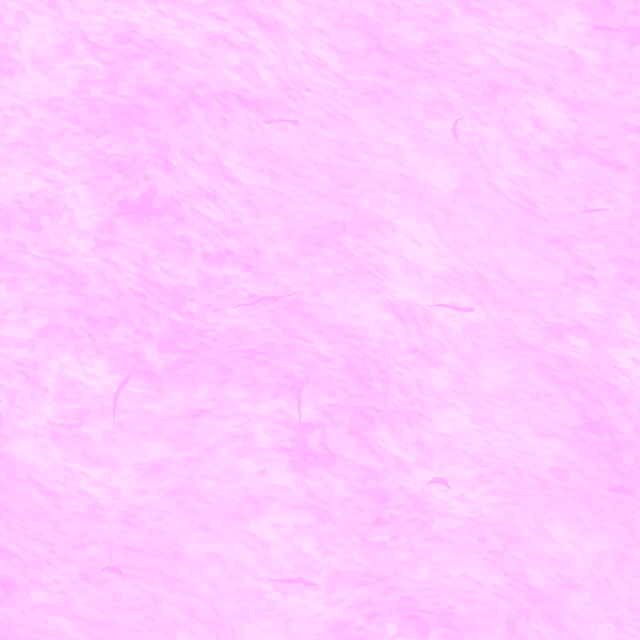
Give the GLSL for this texture, as a WebGL 2 fragment shader.

```glsl
#version 300 es
precision highp float;
// Pale pink rough stone: crisp slanted grain over faint upright stains,
// with thin one-sided broken creases and a few dark arched gashes.
// Grain is soft cellular noise, bent by layered sines and stretched.

uniform vec2 u_resolution;
out vec4 fragColor;

const float BASE_GREEN = 0.789;    // red and blue stay full
const float GASH_GREEN = 0.685;
const vec2  GREEN_RANGE = vec2(0.69, 0.865);
const float STAIN_DEPTH = 0.019;
const float GRAIN_DEPTH = 0.0145;
const float GRAIN_GAIN = 1.25;     // finer layers are stronger
const float GRAIN_FREQ = 7.0;
const int   GRAIN_OCTAVES = 5;
const float GRAIN_SLANT = 0.32;    // downhill slope to the right
const float GRAIN_STRETCH = 0.5;
const float CREASE_DEPTH = 0.046;
const float CELL_SHARPNESS = 9.0;
const int   GASH_COUNT = 13;

vec3 hash3(vec2 p) {
  vec3 h = fract(p.xyx * vec3(0.1031, 0.1030, 0.0973));
  h += dot(h, h.yzx + 33.33);
  return fract((h.xxy + h.yzz) * h.zyx);
}

mat2 rotation(float a) {
  float c = cos(a), s = sin(a);
  return mat2(c, s, -s, c);
}

// Random cell values blended by distance to the cell points, -1 to 1
float softCells(vec2 p) {
  vec2 cell = floor(p), f = p - cell;
  float total = 0.0, weights = 0.0;
  for (int y = -1; y <= 1; y++)
    for (int x = -1; x <= 1; x++) {
      vec2 o = vec2(x, y);
      vec3 h = hash3(cell + o + 57.0);
      vec2 d = o + 0.1 + 0.8 * h.xy - f;
      float w = exp(-CELL_SHARPNESS * dot(d, d));
      total += w * (2.0 * h.z - 1.0);
      weights += w;
    }
  return total / weights;
}

// Layered sines that gently swing the grain direction
vec2 bend(vec2 p) {
  float lift = 0.034 * sin(5.1 * p.x + 3.2 * p.y + 0.6)
             + 0.009 * sin(13.3 * p.x - 9.1 * p.y + 2.1)
             + 0.004 * sin(37.0 * p.x + 29.0 * p.y);
  float drift = 0.018 * sin(7.3 * p.y + 2.7 * p.x)
              + 0.005 * sin(23.0 * p.y - 13.0 * p.x + 1.3);
  return p + vec2(drift, lift + GRAIN_SLANT * p.x);
}

float grain(vec2 q) {
  float sum = 0.0, freq = GRAIN_FREQ, amp = 1.0;
  for (int i = 0; i < GRAIN_OCTAVES; i++) {
    vec2 turned = rotation(0.25 * sin(float(i) * 2.4)) * q;
    float n = softCells(turned * freq * vec2(GRAIN_STRETCH, 1.0) + float(i) * 17.3);
    sum += amp * n;
    q += vec2(0.06, 0.08) * n / freq;    // coarse chips nudge the finer ones
    freq *= 2.1;
    amp *= GRAIN_GAIN;
  }
  return sum;
}

// Sharp on one side, fading out on the other, broken by a mask
float crease(vec2 q, float freq) {
  float n = softCells(q * freq * vec2(0.55, 1.0) + 91.0);
  float mask = smoothstep(0.1, 0.6, softCells(q * freq * vec2(0.6, 0.9) + 33.0));
  return mask * smoothstep(-0.04, 0.02, n) * exp(-11.0 * max(n, 0.0));
}

// Arched slits with ragged rims, scattered by an even sequence
float gashes(vec2 p, float pixel) {
  float ragged = 0.0028 * softCells(p * 50.0) + 0.0015 * softCells(p * 120.0);
  float cover = 0.0;
  for (int i = 0; i < GASH_COUNT; i++) {
    float k = float(i);
    vec3 h = hash3(vec2(k * 3.0 + 5.0, 41.0));
    vec2 center = fract(vec2(0.7549, 0.5698) * k + vec2(0.42, 0.53));
    float steep = h.z > 0.93 ? 1.3 : 0.0;
    vec2 d = rotation(0.45 * (h.x - 0.5) - steep) * (p - center);
    float halfLength = mix(0.020, 0.060, h.y * h.y);
    float u = d.x / halfLength;
    float taper = max(1.0 - u * u, 0.0);
    float arch = 0.014 * h.z * taper;
    float thick = mix(0.003, 0.0055, h.x) * sqrt(taper) * (0.8 + 0.3 * sin(2.0 * u + 9.0 * h.y));
    float edge = abs(d.y - arch + ragged) - thick;
    cover = max(cover, smoothstep(pixel, -pixel, edge) * smoothstep(0.0, 0.15, taper));
  }
  return cover;
}

void main() {
  vec2 p = gl_FragCoord.xy / u_resolution.y;
  vec2 q = bend(p);

  // Broad stains, mostly upright
  float stain = softCells(p * vec2(6.0, 2.4) + 0.25 * q.yx + 7.0)
              + 0.6 * softCells(q * vec2(7.0, 6.0) + 21.0);
  float roughness = 1.0 + 0.3 * softCells(p * 5.0 + 63.0);
  float green = BASE_GREEN + STAIN_DEPTH * stain + GRAIN_DEPTH * roughness * grain(q);

  // Creases at three sizes, with frayed courses
  vec2 frayed = q + 0.006 * vec2(softCells(p * 42.0 + 11.0), softCells(p * 55.0 + 29.0));
  green -= CREASE_DEPTH * (crease(frayed, 9.0) + crease(frayed + 3.0, 20.0)
         + 0.8 * crease(frayed + 5.0, 42.0));

  green = clamp(green, GREEN_RANGE.x, GREEN_RANGE.y);
  green = mix(green, GASH_GREEN, 0.9 * gashes(p, 1.0 / u_resolution.y));
  fragColor = vec4(1.0, green, 1.0, 1.0);
}
```
